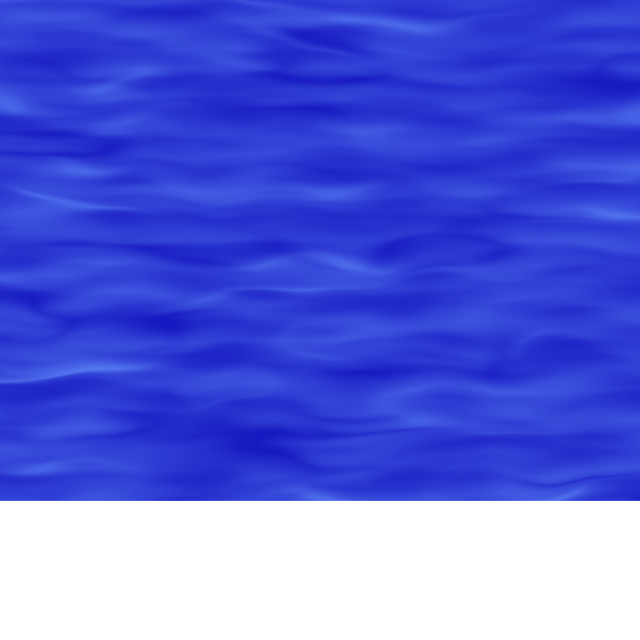
This texture is drawn by a WebGL 2 fragment shader. Its source:

```glsl
#version 300 es
precision highp float;

#define SHORE 0.2175
#define SWELL_FREQ vec2(4.2, 25.0)
#define CREST_FREQ vec2(2.6, 13.0)
#define WARP 0.55
#define BASE_TONE 0.37
#define SWELL_GAIN 0.36
#define CREST_GAIN 0.34
#define TROUGH_GAIN 0.30
#define SHARPNESS 13.0
#define DEEP vec3(0.08, 0.085, 0.75)
#define BRIGHT vec3(0.36, 0.515, 0.965)

uniform vec2 u_resolution;
out vec4 fragColor;

// Unit gradient picked by hashing a lattice cell
vec2 cellGradient(vec2 cell) {
    uvec2 q = uvec2(ivec2(cell)) * uvec2(1597u, 3571u);
    uint h = (q.x ^ (q.y >> 3u) ^ (q.y << 7u)) * 7919u + q.y;
    h = (h ^ (h >> 15u)) * 73244475u;
    h = (h ^ (h >> 16u)) * 73244475u;
    h ^= h >> 16u;
    float angle = float(h & 65535u) / 65536.0 * 6.28319;
    return vec2(cos(angle), sin(angle));
}

float gradientNoise(vec2 p) {
    vec2 i = floor(p), f = p - i;
    vec2 s = f * f * f * (f * (f * 6.0 - 15.0) + 10.0);
    float a = dot(cellGradient(i), f);
    float b = dot(cellGradient(i + vec2(1, 0)), f - vec2(1, 0));
    float c = dot(cellGradient(i + vec2(0, 1)), f - vec2(0, 1));
    float d = dot(cellGradient(i + vec2(1, 1)), f - vec2(1, 1));
    return mix(mix(a, b, s.x), mix(c, d, s.x), s.y);
}

// Layered noise, each layer folded by the ones before it
float swell(vec2 p) {
    float height = 0.0, amplitude = 1.0;
    for (int i = 0; i < 3; i++) {
        vec2 shift = vec2(17.3, 41.7) * float(i);
        height += amplitude * gradientNoise(p + shift + vec2(0.3, WARP) * height);
        p *= vec2(1.7, 1.6);
        amplitude *= 0.48;
    }
    return height;
}

// Thin soft line along the zero level of a field
float crease(float field) {
    return exp(-SHARPNESS * (sqrt(field * field + 0.0012) - 0.035));
}

// Patches in which creases show, fading at their ends
float patches(vec2 uv, float seed) {
    return smoothstep(-0.08, 0.42, gradientNoise(uv * vec2(3.4, 11.0) + seed));
}

void main() {
    vec2 uv = gl_FragCoord.xy / u_resolution;

    // Gentle bending of the whole surface
    vec2 bent = uv;
    bent.y += 0.016 * gradientNoise(uv * vec2(5.0, 6.0) + 9.0);
    bent.y += 0.006 * gradientNoise(uv * vec2(11.0, 14.0) + 57.0);

    // Broad light and dark swell
    float height = swell(bent * SWELL_FREQ);

    // Bright crests and dark troughs
    vec2 p = bent * CREST_FREQ + vec2(0.0, 0.22 * height);
    float crest = crease(gradientNoise(p + 83.4)) * patches(bent, 23.1);
    float trough = crease(gradientNoise(p * 1.15 + 131.7)) * patches(bent, 67.9);

    float tone = BASE_TONE + SWELL_GAIN * height
               + CREST_GAIN * crest - TROUGH_GAIN * trough;
    vec3 water = mix(DEEP, BRIGHT, smoothstep(-0.15, 1.15, tone) * 0.95 + 0.02);

    // Plain white strip below the water
    float pixel = 1.0 / u_resolution.y;
    float isWater = smoothstep(-0.5 * pixel, 0.5 * pixel, uv.y - SHORE);
    fragColor = vec4(mix(vec3(1.0), water, isWater), 1.0);
}
```
